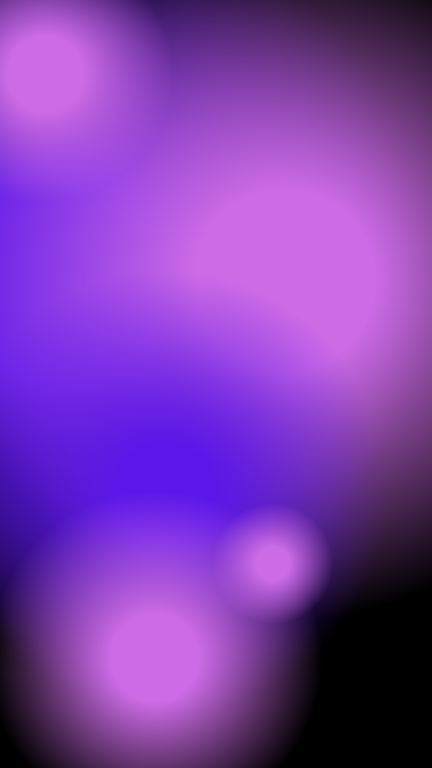
Give the GLSL for this background, as a WebGL 2 fragment shader.

```glsl
#version 300 es
precision highp float;
// Soft violet and blue light spots glowing on black.
// Each spot is a flat disc with a linear falloff, blended over the
// ones behind it from back to front.

#define PINK vec3(0.80, 0.42, 0.90)
#define BLUE vec3(0.36, 0.09, 0.91)
#define BACKDROP vec3(0.0)
#define SPOT_COUNT 6

uniform vec2 u_resolution;
out vec4 fragColor;

// Spots from back to front: centre x, centre y, core radius, outer radius,
// all in units of the canvas height.
const vec4 SPOTS[SPOT_COUNT] = vec4[SPOT_COUNT](
    vec4(0.078, 0.642, 0.143, 0.482),   // wide blue wash on the left
    vec4(0.371, 0.635, 0.117, 0.443),   // large pink glow
    vec4(0.215, 0.359, 0.065, 0.289),   // blue glow below it
    vec4(0.059, 0.904, 0.049, 0.167),   // pink, upper left
    vec4(0.202, 0.143, 0.057, 0.218),   // pink, bottom
    vec4(0.355, 0.266, 0.022, 0.079)    // small pink
);

// Opacity is one inside the core and fades linearly to the outer radius.
float spotOpacity(vec2 point, vec4 spot) {
    float dist = length(point - spot.xy);
    return clamp((spot.w - dist) / (spot.w - spot.z), 0.0, 1.0);
}

void main() {
    vec2 point = gl_FragCoord.xy / u_resolution.y;
    vec3 color = BACKDROP;

    // The first and third spots are blue, all others pink.
    for (int i = 0; i < SPOT_COUNT; i++) {
        vec3 tint = (i == 0 || i == 2) ? BLUE : PINK;
        color = mix(color, tint, spotOpacity(point, SPOTS[i]));
    }
    fragColor = vec4(color, 1.0);
}
```
